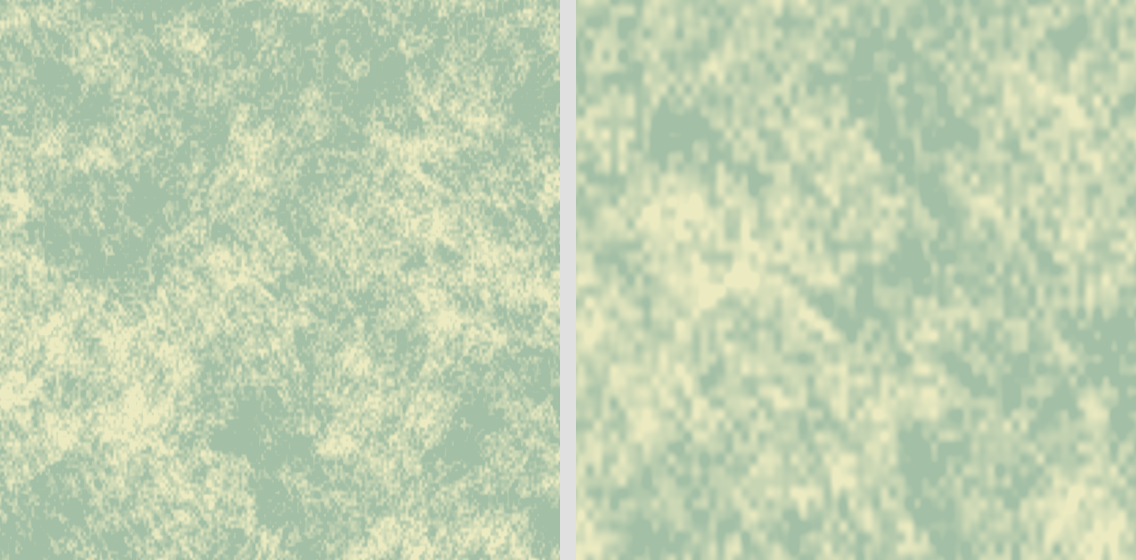
Left, the full canvas; right, a detail of the centre.
Write a three.js fragment shader that draws this pattern.

```glsl
varying vec2 vUv;

const vec3 SAGE = vec3(0.640, 0.750, 0.650);
const vec3 CREAM = vec3(0.920, 0.918, 0.756);

const float PATCH_FREQ = 4.5;       // cells of the largest patches across the canvas
const float PATCH_LACUNARITY = 2.2;
const float PATCH_WEIGHT = 0.46;
const float PATCH_FALLOFF = 0.88;
const int PATCH_OCTAVES = 4;

const vec2 STREAK_FREQ = vec2(105.0, 36.0);
const float STREAK_TILT = 0.55;     // lean from vertical, in radians
const float STREAK_ZONE_FREQ = 6.0;
const float STREAK_WEIGHT = 0.36;

const vec2 GRAIN_FREQ = vec2(205.0, 150.0);
const float GRAIN_WEIGHT = 0.50;

const float WARP_FREQ = 30.0;
const float WARP_AMOUNT = 0.006;

const float TONE_MEAN = 0.355;
const float TONE_CONTRAST = 0.37;
const float NOISE_DEVIATION = 0.2146; // standard deviation of raw value noise

float hash(vec2 p) {
  vec3 q = fract(vec3(p.xyx) * 0.1031);
  q += dot(q, q.yzx + 33.33);
  return fract((q.x + q.y) * q.z);
}

// Value noise with zero mean and unit deviation
float noise(vec2 p) {
  vec2 cell = floor(p);
  vec2 f = fract(p);
  f = f * f * (3.0 - 2.0 * f);
  float low = mix(hash(cell), hash(cell + vec2(1.0, 0.0)), f.x);
  float high = mix(hash(cell + vec2(0.0, 1.0)), hash(cell + vec2(1.0, 1.0)), f.x);
  return (mix(low, high, f.y) - 0.5) / NOISE_DEVIATION;
}

mat2 rotation(float angle) {
  float c = cos(angle);
  float s = sin(angle);
  return mat2(c, s, -s, c);
}

// Cloudy patches, each octave turned to hide the lattice
float patches(vec2 p) {
  float sum = 0.0;
  float weight = PATCH_WEIGHT;
  p *= PATCH_FREQ;
  for (int i = 0; i < PATCH_OCTAVES; i++) {
    sum += weight * noise(p + 17.0);
    p = rotation(0.65) * p * PATCH_LACUNARITY + 31.7;
    weight *= PATCH_FALLOFF;
  }
  return sum;
}

// Short strokes that lean left or right by zone
float streaks(vec2 p) {
  float leanLeft = noise(rotation(STREAK_TILT) * p * STREAK_FREQ + 211.0);
  float leanRight = noise(rotation(-STREAK_TILT) * p * STREAK_FREQ + 347.0);
  float zone = smoothstep(-0.5, 0.5, noise(p * STREAK_ZONE_FREQ + 83.0));
  return mix(leanLeft, leanRight, zone);
}

void main() {
  // Ragged patch borders
  vec2 warp = vec2(noise(vUv * WARP_FREQ + 5.0), noise(vUv * WARP_FREQ + 59.0));
  vec2 p = vUv + WARP_AMOUNT * warp;

  float field = patches(p);
  field += STREAK_WEIGHT * streaks(vUv);
  field += GRAIN_WEIGHT * noise(vUv * GRAIN_FREQ + 401.0);

  // Clamping leaves the deepest and palest patches nearly flat
  float tone = clamp(TONE_MEAN + TONE_CONTRAST * field, 0.0, 1.0);
  gl_FragColor = vec4(mix(SAGE, CREAM, tone), 1.0);
}
```
